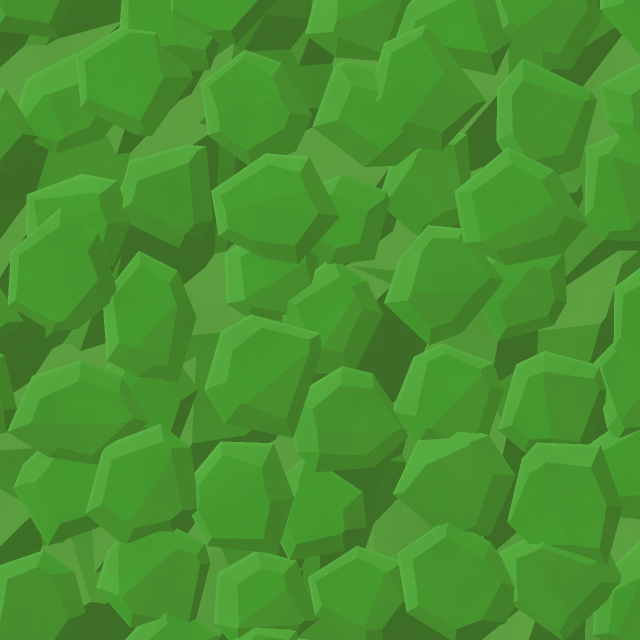
This texture is drawn by a Shadertoy shader. Its source:

```glsl
const float TAU = 6.2832;
const vec3 SHADOW = vec3(0.24, 0.43, 0.15);
const vec3 SHADE  = vec3(0.26, 0.50, 0.16);
const vec3 MOSS   = vec3(0.28, 0.56, 0.18);
const vec3 LEAF   = vec3(0.27, 0.60, 0.18);
const vec3 BRIGHT = vec3(0.33, 0.66, 0.24);
const vec3 OLIVE  = vec3(0.36, 0.62, 0.25);

vec3 hash3(vec2 p) {
    vec3 q = fract(p.xyx * vec3(0.1031, 0.1030, 0.0973));
    q += dot(q, q.yxz + 33.33);
    return fract((q.xxy + q.yzz) * q.zyx);
}

float gradientDot(vec2 cell, vec2 offset) {
    float angle = TAU * hash3(cell + 71.0).x;
    return dot(vec2(cos(angle), sin(angle)), offset);
}

float gradientNoise(vec2 p) {
    vec2 i = floor(p), f = fract(p);
    vec2 u = f * f * f * (f * (f * 6.0 - 15.0) + 10.0);
    vec2 e = vec2(1.0, 0.0);
    float low = mix(gradientDot(i, f), gradientDot(i + e, f - e), u.x);
    float high = mix(gradientDot(i + e.yx, f - e.yx), gradientDot(i + 1.0, f - 1.0), u.x);
    return mix(low, high, u.y);
}

// Convex rock as the minimum of planes: height, then slope in x and y
vec3 rock(vec2 p, vec2 id, int sides, float radius, float cap) {
    vec3 rnd = hash3(id + 5.3);
    vec2 tiltA = (rnd.xy - 0.5) * 0.3;
    vec2 tiltB = (rnd.yz - 0.5) * 0.5;
    vec3 best = vec3(cap + dot(tiltA, p), tiltA);
    float second = cap + 0.02 + dot(tiltB, p);
    if (second < best.x) best = vec3(second, tiltB);
    for (int k = 0; k < sides; k++) {
        vec3 r = hash3(id + float(k) * vec2(7.7, 3.1) + 19.0);
        float angle = TAU * (float(k) + 0.75 * r.x) / float(sides);
        vec2 dir = vec2(cos(angle), sin(angle));
        float steep = mix(0.75, 1.6, r.y);
        float h = steep * (radius * mix(0.85, 1.15, r.z) - dot(dir, p));
        if (h < best.x) best = vec3(h, -steep * dir);
    }
    return best;
}

// Topmost rock of a jittered grid; w keeps the height above its own rim
vec4 scatter(vec2 p, float seed, int sides, float radius, float cap, float lift) {
    vec4 top = vec4(-9.0, 0.0, 0.0, -9.0);
    for (int y = -1; y <= 1; y++)
    for (int x = -1; x <= 1; x++) {
        vec2 cell = floor(p) + vec2(x, y);
        vec2 id = cell + seed;
        vec3 rnd = hash3(id);
        vec2 centre = cell + 0.5 + (rnd.xy - 0.5) * 0.56;
        vec3 r = rock(p - centre, id, sides, radius * mix(0.92, 1.1, rnd.z), cap);
        float level = r.x + lift * rnd.z;
        bool visible = r.x > 0.0 || lift == 0.0;
        if (visible && level > top.x) top = vec4(level, r.yz, r.x);
    }
    return top;
}

vec3 stoneColour(float light, float rimHeight) {
    vec3 c = mix(SHADOW, SHADE, smoothstep(-1.5, -0.9, light));
    c = mix(c, MOSS, smoothstep(-0.8, -0.1, light));
    c = mix(c, LEAF, smoothstep(-0.1, 0.03, light));
    c = mix(c, BRIGHT, smoothstep(0.1, 0.8, light));
    float rim = 1.0 - smoothstep(0.0, 0.05, rimHeight);
    return c + 0.035 * rim * smoothstep(-0.2, 0.6, light);
}

vec3 groundColour(float light) {
    vec3 c = mix(SHADOW, SHADE, smoothstep(-0.8, -0.1, light));
    c = mix(c, MOSS, smoothstep(-0.1, 0.2, light));
    return mix(c, OLIVE, smoothstep(0.2, 0.7, light));
}

vec3 surface(vec2 uv) {
    vec4 stone = scatter(uv * 6.5, 40.0, 7, 0.51, 0.19, 0.5);
    if (stone.w > 0.0)
        return stoneColour(dot(-stone.yz, vec2(-0.72, 0.69)), stone.w);
    // Slanted wedges between the stones
    vec2 across = vec2(0.86, -0.5);
    vec2 q = vec2(dot(uv, across) * 6.0, dot(uv, vec2(0.5, 0.86)) * 3.8);
    vec4 wedge = scatter(q, 90.0, 5, 1.0, 9.0, 0.0);
    return groundColour(dot(-wedge.yz, vec2(-0.97, 0.25)));
}

void mainImage(out vec4 fragColor, in vec2 fragCoord) {
    vec3 colour = vec3(0.0);
    // Four samples smooth the facet edges
    for (int s = 0; s < 4; s++) {
        vec2 offset = vec2(s % 2, s / 2) * 0.5 - 0.25;
        colour += 0.25 * surface((fragCoord + offset) / iResolution.y);
    }
    // Faint painted mottling
    vec2 uv = fragCoord / iResolution.y;
    float mottle = gradientNoise(uv * 9.0) + 0.4 * gradientNoise(uv * 31.0);
    fragColor = vec4(colour * (1.0 + 0.04 * mottle), 1.0);
}
```
